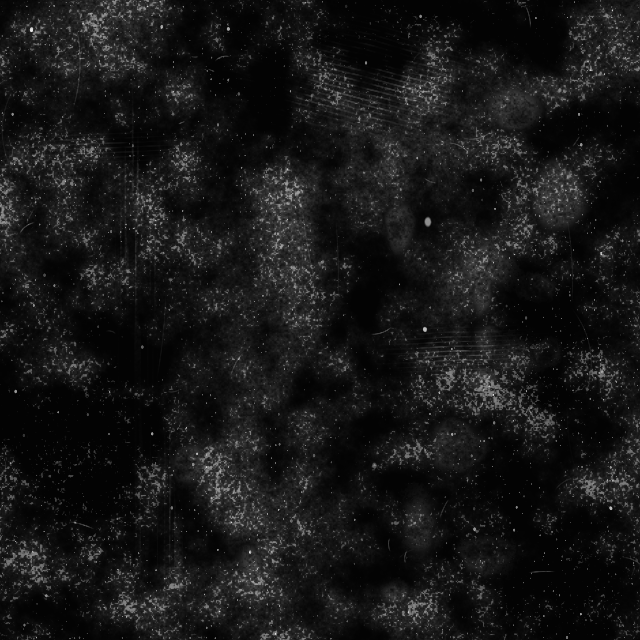
Write a three.js fragment shader that draws this texture.

```glsl
// Worn black surface: grey dust clouds, ragged patches, crumbs, specks and scratches.
varying vec2 vUv;

float hash(vec2 p) {
  vec3 q = fract(p.xyx * 0.1031);
  q += dot(q, q.yzx + 33.33);
  return fract((q.x + q.y) * q.z);
}

vec2 hash2(vec2 p) {
  return vec2(hash(p), hash(p + 47.3));
}

mat2 rotation(float angle) {
  float c = cos(angle), s = sin(angle);
  return mat2(c, -s, s, c);
}

float noise(vec2 p) {
  vec2 i = floor(p), f = fract(p);
  f = f * f * (3.0 - 2.0 * f);
  float low = mix(hash(i), hash(i + vec2(1.0, 0.0)), f.x);
  float high = mix(hash(i + vec2(0.0, 1.0)), hash(i + 1.0), f.x);
  return mix(low, high, f.y);
}

float fbm(vec2 p) {
  float sum = 0.0, weight = 0.5;
  for (int i = 0; i < 5; i++) {
    sum += weight * noise(p);
    p = rotation(0.65) * p * 2.03 + 11.7;
    weight *= 0.55;
  }
  return sum / 1.055;
}

// Soft elliptical mask, 1 at its centre.
float glow(vec2 p, vec2 centre, vec2 radius) {
  vec2 d = (p - centre) / radius;
  return exp(-dot(d, d));
}

// Ellipse whose rim is eaten away by the given roughness.
float patchMask(vec2 p, vec2 centre, vec2 radius, float rough) {
  return 1.0 - smoothstep(0.7, 1.15, length((p - centre) / radius) + rough);
}

// Cellular dust: one jittered dot in a share of the cells.
float specks(vec2 p, float scale, float share, float size) {
  vec2 cell = floor(p * scale);
  vec2 centre = 0.3 + 0.4 * hash2(cell);
  float radius = size * (0.4 + 0.6 * hash(cell + 5.1));
  float d = length((fract(p * scale) - centre) * vec2(1.0, 0.75));
  float present = step(hash(cell + 91.7), share);
  return present * hash(cell + 23.9) * (1.0 - smoothstep(radius * 0.5, radius, d));
}

// Slightly bowed hairline, faded towards its ends.
float scratch(vec2 p, vec2 centre, float angle, float halfLength, float bow) {
  vec2 q = rotation(angle) * (p - centre);
  float along = q.x / halfLength;
  float d = abs(q.y - bow * halfLength * along * along);
  return (1.0 - smoothstep(0.0004, 0.0016, d)) * (1.0 - smoothstep(0.5, 1.0, abs(along)));
}

// Broken parallel rub marks.
float hatch(vec2 p, float angle, float frequency) {
  vec2 q = rotation(angle) * p;
  float wobble = 2.0 * noise(q * 18.0);
  return smoothstep(0.1, 0.9, sin(q.y * frequency + wobble)) * noise(q * vec2(90.0, 200.0));
}

// Where the surface is broadly worn (positive) or still black (negative).
float wearMap(vec2 p) {
  float wear = 0.2;
  wear += 0.42 * glow(p, vec2(0.62, 0.73), vec2(0.13, 0.11));
  wear += 0.32 * glow(p, vec2(0.46, 0.63), vec2(0.05, 0.10));
  wear += 0.28 * glow(p, vec2(0.70, 0.54), vec2(0.09, 0.08));
  wear += 0.30 * glow(p, vec2(0.80, 0.86), vec2(0.13, 0.04));
  wear += 0.16 * glow(p, vec2(0.42, 0.42), vec2(0.28, 0.12));
  wear += 0.20 * glow(p, vec2(0.54, 0.13), vec2(0.20, 0.16));
  wear += 0.30 * glow(p, vec2(0.09, 0.40), vec2(0.09, 0.04));
  wear -= 0.26 * glow(p, vec2(0.10, 0.24), vec2(0.20, 0.12));
  wear -= 0.22 * glow(p, vec2(0.88, 0.48), vec2(0.10, 0.14));
  wear -= 0.24 * glow(p, vec2(0.84, 0.12), vec2(0.16, 0.16));
  return wear;
}

void main() {
  vec2 p = vUv;
  float cloud = fbm(p * 5.0 + 3.1);
  float mottle = fbm(p * 21.0 + 40.0);
  float grain = 0.55 * noise(p * 230.0) + 0.45 * noise(p * 470.0 + 9.0);
  float wear = wearMap(p) + 1.1 * (cloud - 0.5) + 0.9 * (mottle - 0.5);

  // Ragged patches, mostly on the right
  float rough = 2.2 * (mottle - 0.5) + 0.5 * (grain - 0.5);
  float stains = patchMask(p, vec2(0.872, 0.697), vec2(0.042, 0.056), 0.5 * rough);
  for (int i = 0; i < 16; i++) {
    vec2 seed = vec2(float(i), 7.0);
    vec2 centre = vec2(sqrt(hash(seed)), hash(seed + 3.7));
    vec2 radius = 0.015 + 0.03 * hash2(seed + 8.2);
    stains = max(stains, 0.75 * patchMask(p, centre, radius, rough));
  }
  wear += 0.36 * stains;

  // Dust film and crisp crumbs
  float shade = 0.012 + 0.25 * smoothstep(0.0, 1.0, wear) * (0.3 + 1.4 * grain);
  float crust = glow(p, vec2(0.09, 0.39), vec2(0.11, 0.04)) + 0.5 * glow(p, vec2(0.8, 0.38), vec2(0.2, 0.06));
  float crumbs = 0.6 * grain + 0.5 * mottle + 0.2 * cloud + 0.09 * crust;
  shade += 0.26 * smoothstep(0.77, 0.95, crumbs);

  // Rub marks and vertical streaks
  float rubbed = glow(p, vec2(0.58, 0.86), vec2(0.13, 0.06));
  shade += 0.20 * rubbed * hatch(p, -0.25, 760.0) * smoothstep(0.3, 0.6, mottle);
  float scuffed = glow(p, vec2(0.72, 0.45), vec2(0.07, 0.03)) + 0.5 * glow(p, vec2(0.14, 0.77), vec2(0.1, 0.02));
  shade += 0.22 * scuffed * hatch(p, 0.04, 850.0);
  float streaked = glow(p, vec2(0.215, 0.68), vec2(0.025, 0.15)) + 0.6 * glow(p, vec2(0.25, 0.14), vec2(0.03, 0.16));
  shade += 0.35 * streaked * smoothstep(0.6, 0.95, noise(p * vec2(260.0, 7.0))) * grain;

  // Scattered scratches, every fifth one long and faint
  for (int i = 0; i < 44; i++) {
    vec2 seed = vec2(float(i), 61.0);
    float isLong = step(mod(float(i), 5.0), 0.5);
    float angle = mix(6.28 * hash(seed + 2.0), 1.57 + 0.5 * (hash(seed + 4.0) - 0.5), isLong);
    float halfLength = mix(0.006 + 0.018 * hash(seed + 6.0), 0.07, isLong);
    float line = scratch(p, hash2(seed), angle, halfLength, 0.6 * (hash(seed + 9.0) - 0.5));
    shade += line * mix(0.28, 0.12, isLong) * hash(seed + 12.0) * (0.4 + grain);
  }

  // Fine dust and a few bright chips
  float dusty = smoothstep(0.3, 0.6, cloud);
  shade += 0.45 * dusty * specks(p, 150.0, 0.13, 0.25);
  shade += 0.60 * specks(p + 0.37, 60.0, 0.05, 0.17);
  shade += 0.75 * specks(p + 0.008 * (mottle - 0.5), 13.0, 0.06, 0.09);

  gl_FragColor = vec4(vec3(clamp(shade, 0.0, 0.9)), 1.0);
}
```
